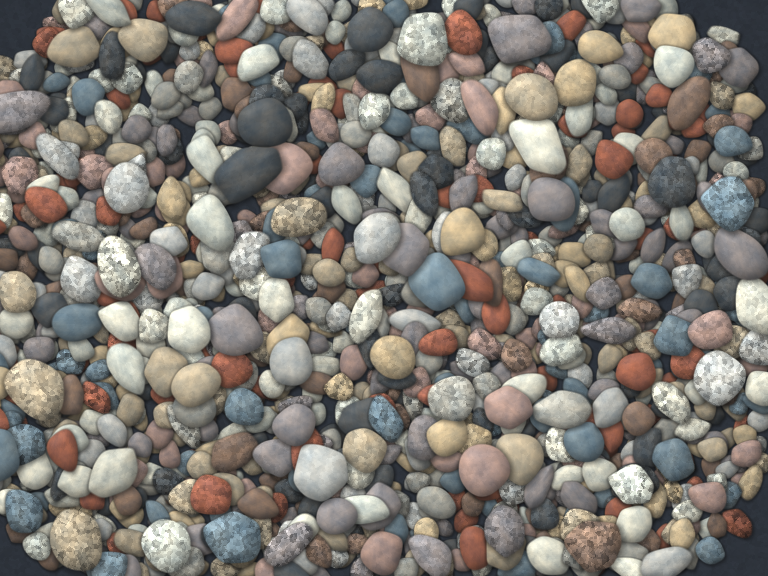
Reproduce this texture procedurally as a Shadertoy shader.

```glsl
// A bed of mixed river pebbles in a dark tray, lit softly from above.
// Rotated jittered grids are painted from small deep stones to large top ones;
// each stone is a smooth facet polygon with a dome normal and mineral grain.

const int LAYERS = 5;
const int FACETS = 7;
const float CELL_SMALL = 0.046;      // grid cell of the deepest layer
const float CELL_LARGE = 0.088;      // grid cell of the top layer
const float TOP_PRESENCE = 0.36;     // share of filled cells in the top layer
const float DEEP_TONE = 0.70;        // brightness of the deepest stones
const float SHADOW = 0.55;
const float EXPOSURE = 1.07;
const float HAZE = 0.045;
const float TRAY_CORNER = 0.26;
const vec3 TRAY_COLOR = vec3(0.13, 0.15, 0.18);
const vec3 LIGHT = vec3(-0.28, 0.46, 0.84);
const vec3 STONES[12] = vec3[12](
    vec3(0.87, 0.87, 0.80), vec3(0.80, 0.82, 0.77), vec3(0.73, 0.74, 0.72),
    vec3(0.66, 0.66, 0.62), vec3(0.81, 0.73, 0.58), vec3(0.70, 0.65, 0.55),
    vec3(0.68, 0.57, 0.53), vec3(0.56, 0.54, 0.54), vec3(0.63, 0.38, 0.30),
    vec3(0.53, 0.44, 0.38), vec3(0.44, 0.52, 0.56), vec3(0.30, 0.32, 0.33));

float hash(vec2 p) {
    vec3 q = fract(p.xyx * 0.1031);
    q += dot(q, q.yzx + 33.33);
    return fract((q.x + q.y) * q.z);
}

vec2 hash2(vec2 p) { return vec2(hash(p), hash(p + 57.3)); }

mat2 turn(float a) { return mat2(cos(a), -sin(a), sin(a), cos(a)); }

// Cellular noise: a random tone for the nearest crystal
float crystals(vec2 p) {
    vec2 id = floor(p);
    float nearest = 9.0, tone = 0.0;
    for (int j = -1; j <= 1; j++)
    for (int i = -1; i <= 1; i++) {
        vec2 c = id + vec2(i, j);
        vec2 v = c + hash2(c) - p;
        float d = dot(v, v);
        if (d < nearest) { nearest = d; tone = hash(c + 11.7); }
    }
    return tone - 0.5;
}

// Layered sines: soft mottling inside a stone
float mottle(vec2 p) {
    float sum = 0.0, amp = 0.5;
    for (int i = 0; i < 4; i++) {
        sum += amp * sin(p.x + 1.7 * sin(p.y)) * sin(p.y + 1.3);
        p = turn(1.1) * p * 1.9 + 2.3;
        amp *= 0.6;
    }
    return sum;
}

// Signed distance to the rounded tray
float tray(vec2 p, float aspect) {
    vec2 halfSize = vec2(0.5 * aspect + 0.03, 0.53);
    vec2 q = abs(p - vec2(0.5 * aspect - 0.02, 0.5)) - halfSize + TRAY_CORNER;
    return length(max(q, 0.0)) + min(max(q.x, q.y), 0.0) - TRAY_CORNER;
}

// Paints one stone and its contact shadow; rel is in cell units
void paintStone(inout vec3 col, vec2 rel, vec2 seed, float softness, float tone, float grain) {
    vec2 rnd = hash2(seed + 3.1);
    float stretch = sqrt(1.0 + 0.9 * rnd.x * rnd.x);
    vec2 axes = mix(0.41, 0.58, rnd.y) * vec2(stretch, 1.0 / stretch);
    mat2 spin = turn(6.283 * hash(seed + 8.4));
    vec2 q = spin * rel / axes;
    if (dot(q, q) > 3.2) return;

    // Smooth maximum over random facets gives outline and slope
    float power = mix(4.5, 11.0, pow(hash(seed + 15.2), 2.0));
    float sum = 1e-6;
    vec2 grad = vec2(0.0);
    for (int i = 0; i < FACETS; i++) {
        vec2 r = hash2(seed + 4.7 * float(i) + 21.0);
        float a = 6.283 * (float(i) + 0.6 * r.x) / float(FACETS);
        vec2 dir = vec2(cos(a), sin(a)) / mix(0.82, 1.12, r.y);
        float c = max(dot(q, dir), 1e-3);
        float w = pow(c, power - 1.0);
        sum += w * c;
        grad += w * dir;
    }
    float d = pow(sum, 1.0 / power);
    vec2 outward = (grad / axes) * spin;
    outward /= length(outward) + 1e-5;

    // Contact shadow reaches further away from the light
    float reach = 1.24 - 0.22 * dot(outward, LIGHT.xy);
    col *= 1.0 - SHADOW * (1.0 - smoothstep(0.9, reach, d));

    float edge = softness / min(axes.x, axes.y);
    float cover = 1.0 - smoothstep(1.0 - edge, 1.0 + edge, d);
    if (cover <= 0.0) return;

    // Mineral colour
    vec3 albedo = STONES[int(hash(seed + 31.9) * 11.99)];
    albedo *= 0.92 + 0.16 * hash(seed + 44.6);
    float speckle = mix(0.05, 0.6, pow(hash(seed + 52.8), 3.0));
    float patches = mottle(q * 2.6 + 40.0 * rnd);
    albedo *= 1.0 + speckle * grain + 0.13 * patches;
    albedo += 0.025 * patches * vec3(1.0, 0.0, -1.0);

    // Dome shading with a broad sheen
    vec3 normal = normalize(vec3(outward * 1.25 * pow(min(d, 1.0), 2.2), 1.0));
    float diffuse = max(dot(normal, normalize(LIGHT)), 0.0);
    float shade = 0.36 + 0.72 * diffuse;
    vec3 stone = albedo * shade + 0.06 * pow(diffuse, 14.0);
    col = mix(col, stone * tone, cover);
}

void mainImage(out vec4 fragColor, in vec2 fragCoord) {
    vec2 p = fragCoord / iResolution.y;
    float aspect = iResolution.x / iResolution.y;
    float blur = max(1.0 / iResolution.y, 0.0018);
    float grain = crystals(p * 95.0) + 0.8 * crystals(p * 190.0 + 7.0);
    vec3 col = TRAY_COLOR * (1.0 + 0.1 * grain);

    // Pebble layers, deep to top
    for (int layer = 0; layer < LAYERS; layer++) {
        float level = float(layer) / float(LAYERS - 1);
        float cell = mix(CELL_SMALL, CELL_LARGE, level * level);
        float presence = mix(1.0, TOP_PRESENCE, level);
        mat2 rot = turn(0.5 + 1.9 * float(layer));
        vec2 g = rot * p / cell;
        for (int j = -1; j <= 1; j++)
        for (int i = -1; i <= 1; i++) {
            vec2 id = floor(g) + vec2(i, j);
            vec2 seed = id + 131.0 * float(layer + 1);
            vec2 center = id + 0.5 + 0.6 * (hash2(seed) - 0.5);
            bool inside = tray(center * rot * cell, aspect) < -0.02;
            if (inside && hash(seed + 71.3) < presence)
                paintStone(col, (g - center) * rot, seed, blur / cell,
                           mix(DEEP_TONE, 1.0, level), grain);
        }
    }
    fragColor = vec4(clamp(col * EXPOSURE * (1.0 - HAZE) + HAZE, 0.0, 1.0), 1.0);
}
```
